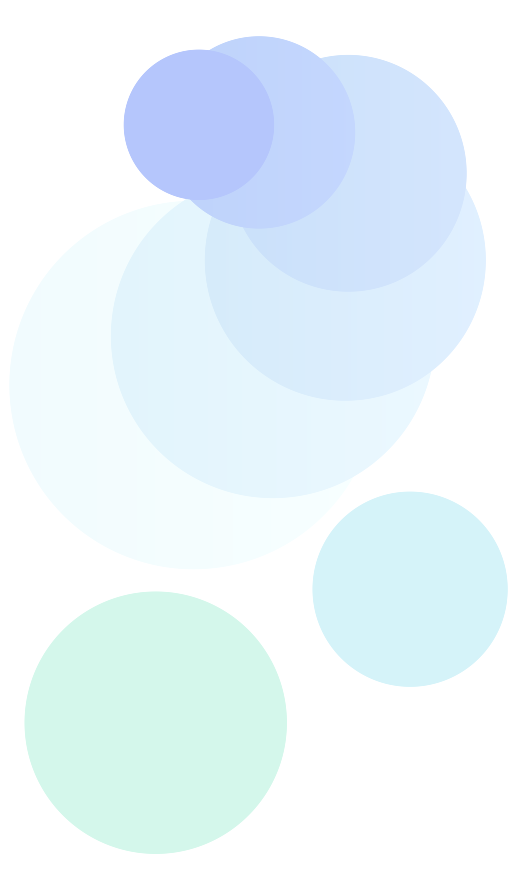
A Shadertoy shader for this background:

```glsl
#define PAPER vec3(1.0, 1.0, 1.0)
#define MINT vec3(0.832, 0.970, 0.922)
#define AQUA vec3(0.835, 0.953, 0.978)
#define PERIWINKLE vec3(0.708, 0.775, 0.988)
#define EDGE_PIXELS 1.0

// Paints a disc whose fill blends from its left rim to its right rim.
// Positions and radii are in canvas heights.
void paintDisc(inout vec3 color, vec2 p, vec2 center, float radius,
               vec3 leftTint, vec3 rightTint) {
    vec2 offset = p - center;
    float halfEdge = 0.5 * EDGE_PIXELS / iResolution.y;
    float coverage = 1.0 - smoothstep(-halfEdge, halfEdge, length(offset) - radius);
    float across = clamp(0.5 + 0.5 * offset.x / radius, 0.0, 1.0);
    color = mix(color, mix(leftTint, rightTint, across), coverage);
}

void mainImage(out vec4 fragColor, in vec2 fragCoord) {
    vec2 p = fragCoord / iResolution.y;
    vec3 color = PAPER;

    // Spiral of overlapping discs, largest and palest first
    paintDisc(color, p, vec2(0.2161, 0.5703), 0.2057,
              vec3(0.945, 0.985, 0.995), vec3(0.970, 1.000, 1.000));
    paintDisc(color, p, vec2(0.3047, 0.6250), 0.1810,
              vec3(0.885, 0.957, 0.988), vec3(0.922, 0.973, 1.000));
    paintDisc(color, p, vec2(0.3854, 0.7096), 0.1569,
              vec3(0.838, 0.922, 0.980), vec3(0.880, 0.940, 1.000));
    paintDisc(color, p, vec2(0.3887, 0.8066), 0.1322,
              vec3(0.792, 0.880, 0.980), vec3(0.830, 0.898, 0.992));
    paintDisc(color, p, vec2(0.2891, 0.8522), 0.1074,
              vec3(0.745, 0.825, 0.980), vec3(0.768, 0.842, 0.996));
    paintDisc(color, p, vec2(0.2220, 0.8607), 0.0840, PERIWINKLE, PERIWINKLE);

    // Two separate discs below
    paintDisc(color, p, vec2(0.4577, 0.3424), 0.1090, AQUA, AQUA);
    paintDisc(color, p, vec2(0.1738, 0.1934), 0.1465, MINT, MINT);

    fragColor = vec4(color, 1.0);
}
```
